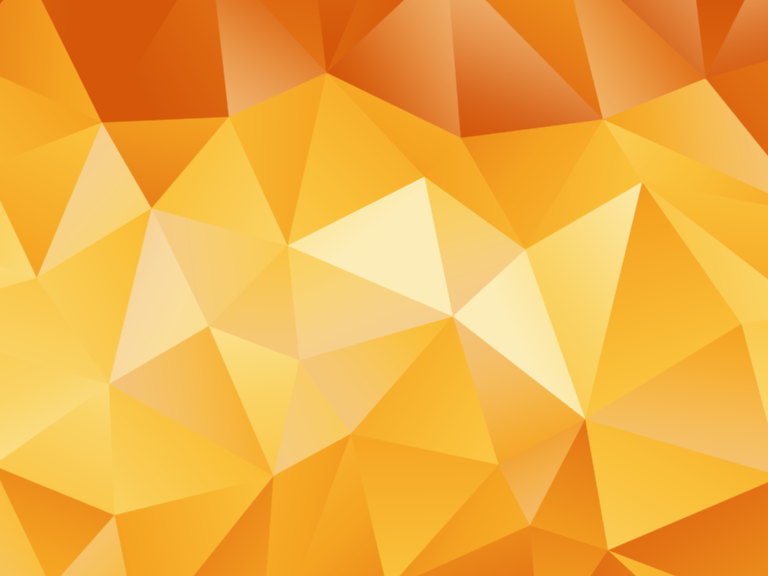
Give the GLSL for this background, as a WebGL 2 fragment shader.

```glsl
#version 300 es
precision highp float;
// Low-poly backdrop of large amber facets, dark orange above and pale yellow
// in the middle. A skewed, jittered lattice is split into triangles; each one
// takes a tone from its height plus a random shift and a soft inner gradient.

#define CELL 0.215         // lattice spacing, in canvas heights
#define JITTER 0.37        // vertex displacement, below 0.5 cells
#define EDGE_WIDTH 0.0028  // softness of facet borders
#define TONE_SPREAD 0.34   // random tone range between facets
#define SHADE 0.17         // tone slope inside a facet
#define PALE_CHANCE 0.13   // share of strongly lit facets
#define PEACH_CHANCE 0.20  // share of facets fading to peach
#define SEED vec2(37.0, 11.0)

uniform vec2 u_resolution;
out vec4 fragColor;

const mat2 LATTICE = CELL * mat2(0.95, 0.30, -0.35, 1.05);
const vec3 PEACH = vec3(0.95, 0.76, 0.52);
const vec3 RAMP[6] = vec3[6](
    vec3(0.83, 0.34, 0.04), vec3(0.89, 0.45, 0.08), vec3(0.96, 0.64, 0.13),
    vec3(0.98, 0.75, 0.22), vec3(0.98, 0.83, 0.40), vec3(0.99, 0.93, 0.72));

vec3 hash3(vec2 p) {
    vec3 q = fract(p.xyx * vec3(0.1031, 0.1030, 0.0973));
    q += dot(q, q.yxz + 33.33);
    return fract((q.xxy + q.yzz) * q.zyx);
}

float cross2(vec2 a, vec2 b) { return a.x * b.y - a.y * b.x; }

float area(vec2 a, vec2 b, vec2 c) { return cross2(b - a, c - a); }

vec2 vertexAt(vec2 node) {
    vec2 offset = 2.0 * hash3(node + SEED).xy - 1.0;
    return LATTICE * (node + JITTER * offset);
}

vec3 rampColor(float tone) {
    float t = clamp(tone, 0.0, 1.0) * 5.0;
    int i = min(int(t), 4);
    return mix(RAMP[i], RAMP[i + 1], t - float(i));
}

// Broad lighting: dark top, bright middle, amber base, lighter on the left.
float layoutTone(vec2 p, float aspect) {
    float belowTop = smoothstep(1.0, 0.55, p.y);
    float aboveBase = smoothstep(0.0, 0.4, p.y);
    float side = 0.16 * (0.5 - p.x / aspect);
    return 0.08 + belowTop * (0.33 + 0.31 * aboveBase + side);
}

vec3 facetColor(vec2 p, vec2 center, vec2 id, float aspect) {
    vec3 pick = hash3(id + 71.0);
    vec3 kind = hash3(id + 163.0);
    float angle = 6.2832 * pick.y;
    float slope = dot(p - center, vec2(cos(angle), sin(angle))) / CELL;

    float base = layoutTone(center, aspect);
    float tone = base + TONE_SPREAD * (pick.x - 0.5) + SHADE * slope;
    tone += 0.32 * base * step(kind.x, PALE_CHANCE);

    float peach = step(kind.y, PEACH_CHANCE) * smoothstep(-0.7, 0.8, slope);
    return mix(rampColor(tone), PEACH, 0.8 * peach);
}

// Signed distance to a counter-clockwise triangle's nearest side, inside > 0.
float insideDistance(vec2 p, vec2 a, vec2 b, vec2 c) {
    float ab = cross2(normalize(b - a), p - a);
    float bc = cross2(normalize(c - b), p - b);
    float ca = cross2(normalize(a - c), p - c);
    return min(ab, min(bc, ca));
}

// Colour in rgb, premultiplied by the coverage in a.
vec4 facet(vec2 p, vec2 a, vec2 b, vec2 c, vec2 id, float aspect) {
    float width = max(EDGE_WIDTH, 1.0 / u_resolution.y);
    float coverage = clamp(insideDistance(p, a, b, c) / width + 0.5, 0.0, 1.0);
    if (coverage <= 0.0) return vec4(0.0);
    return coverage * vec4(facetColor(p, (a + b + c) / 3.0, id, aspect), 1.0);
}

void main() {
    vec2 p = gl_FragCoord.xy / u_resolution.y;
    float aspect = u_resolution.x / u_resolution.y;
    vec2 home = floor(inverse(LATTICE) * p);
    vec4 sum = vec4(0.0);

    for (int y = -1; y <= 1; y++) {
        for (int x = -1; x <= 1; x++) {
            vec2 node = home + vec2(x, y);
            vec2 a = vertexAt(node);
            vec2 b = vertexAt(node + vec2(1.0, 0.0));
            vec2 c = vertexAt(node + vec2(1.0, 1.0));
            vec2 d = vertexAt(node + vec2(0.0, 1.0));

            // Split along the diagonal that leaves the larger small half.
            float splitAC = min(area(a, b, c), area(a, c, d));
            float splitBD = min(area(a, b, d), area(b, c, d));
            bool useAC = splitAC > splitBD;
            vec2 id = node * 2.0 + SEED;
            sum += facet(p, a, b, useAC ? c : d, id, aspect);
            sum += facet(p, useAC ? a : b, c, d, id + vec2(1.0, 0.0), aspect);
        }
    }
    fragColor = vec4(sum.rgb / max(sum.a, 0.001), 1.0);
}
```
